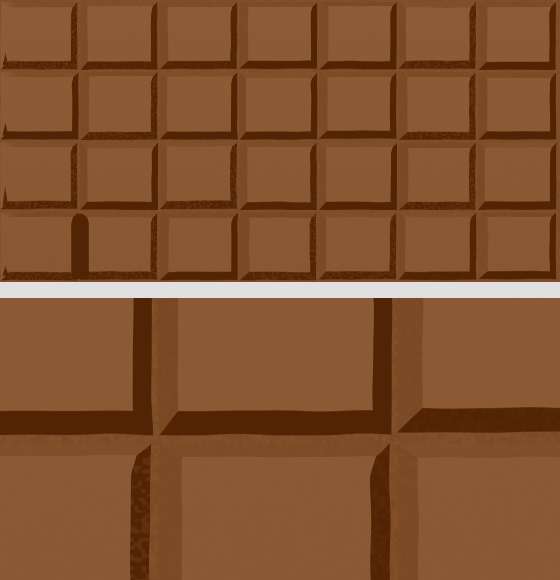
Top: the whole. Bottom: its middle third, enlarged.
A Shadertoy shader for this pattern:

```glsl
// Chocolate bar: 7 by 4 bevelled squares with dark lower-right edges and grainy grooves.

float hash(vec2 p) {
    p = fract(p * vec2(0.1031, 0.1137));
    p += dot(p, p.yx + 33.33);
    return fract((p.x + p.y) * p.x * 17.0);
}

float noise(vec2 p) {
    vec2 i = floor(p), f = fract(p);
    f = f * f * (3.0 - 2.0 * f);
    return mix(mix(hash(i), hash(i + vec2(1, 0)), f.x),
               mix(hash(i + vec2(0, 1)), hash(i + vec2(1, 1)), f.x), f.y);
}

// Coverage of the region where d is positive
float cover(float d, float blur) {
    return smoothstep(-blur, blur, d);
}

void mainImage(out vec4 fragColor, in vec2 fragCoord) {
    const vec3 milk  = vec3(0.56, 0.36, 0.22);
    const vec3 edge  = vec3(0.48, 0.28, 0.14);
    const vec3 brown = vec3(0.38, 0.19, 0.06);
    const vec3 dark  = vec3(0.32, 0.14, 0.01);

    vec2 uv = fragCoord / iResolution.xy;
    float aa = 2.6 / iResolution.y;

    // Grid of squares; lengths are in units of one row height
    vec2 grid = uv * vec2(7.03, 4.02) + vec2(0.011, -0.02);
    vec2 id = clamp(floor(grid), vec2(0), vec2(6, 3));
    vec2 bar = grid * vec2(1.134, 1.0);
    vec2 p = bar - id * vec2(1.134, 1.0);
    p += 0.012 * (vec2(noise(bar * 5.0), noise(bar * 5.0 + 40.0)) - 0.5);

    // Per-square variation
    vec2 seed = id * 7.0 + 3.0;
    float h1 = hash(seed), h2 = hash(seed + 19.0);
    float h3 = hash(seed + 43.0), h4 = hash(seed + 71.0);
    float grain = noise(uv * vec2(2.0, 1.0) * 210.0);

    // Each side runs from 0 at the face to 1 at the groove
    float left   = (0.11 + 0.05 * h1 - p.x) / (0.09 + 0.05 * h1);
    float top    = (p.y - 0.915 + 0.03 * h2) / (0.055 + 0.03 * h2);
    float right  = (p.x - 1.03 + 0.02 * (h3 - 0.5)) / 0.09;
    float bottom = (0.128 + 0.02 * (h4 - 0.5) - p.y) / 0.115;
    // Right bevel narrows to a soft point at its upper end
    right -= 0.6 * smoothstep(0.8, 0.98, p.y) * (1.0 - clamp(right, 0.0, 1.0));
    float lit = max(left, top), shade = max(right, bottom);
    float blur = aa / 0.09;

    // Face, slightly deeper towards the foot of the bar
    vec3 face = mix(milk, edge, 0.04 + 0.2 * (1.0 - uv.y) * (0.7 + 0.6 * grain));
    vec3 col = face;

    // Soft bevels on the left and top
    float leftTone = id.x < 0.5 ? 0.0 : 0.8 + 0.2 * h2;
    float topTone = (0.55 + 0.45 * h1) * smoothstep(0.0, 0.3, p.x + step(0.5, id.x));
    float tone = mix(topTone, leftTone, cover(left - top, blur));
    col = mix(col, edge, cover(lit, blur) * tone * (0.9 + 0.2 * grain));

    // Groove between the squares
    float groove = cover(max(lit, shade) - 1.0, blur);
    col = mix(col, mix(face, edge, 0.45 + 0.5 * grain), groove);

    // Dark bevels on the right and bottom, finely speckled in some squares
    float speckle = smoothstep(0.4, 0.7, grain) * smoothstep(0.4, 0.8, h3);
    vec3 shadow = mix(dark, brown, 0.9 * speckle);
    float inShade = cover(min(shade, shade - lit), blur) * (1.0 - groove);
    col = mix(col, shadow, inShade);

    // Thin spike rising from the lower left corner of the first column
    float spikeHeight = 0.1 + 0.2 * h4 * h4;
    float spike = 0.035 * (1.0 - (p.y - 0.1) / spikeHeight) - abs(p.x - 0.09);
    spike = min(spike, p.y - 0.07);
    col = mix(col, shadow, cover(spike, aa) * (1.0 - step(0.5, id.x)));

    // Wide rounded gap between the first two squares of the bottom row
    vec2 gap = bar - vec2(1.154, 0.0);
    float gapEdge = 0.122 - length(vec2(gap.x, 0.8 * max(gap.y - 0.8, 0.0)));
    gapEdge = min(gapEdge, gap.y - 0.02);
    col = mix(col, dark, cover(gapEdge, aa));

    fragColor = vec4(col, 1.0);
}
```
